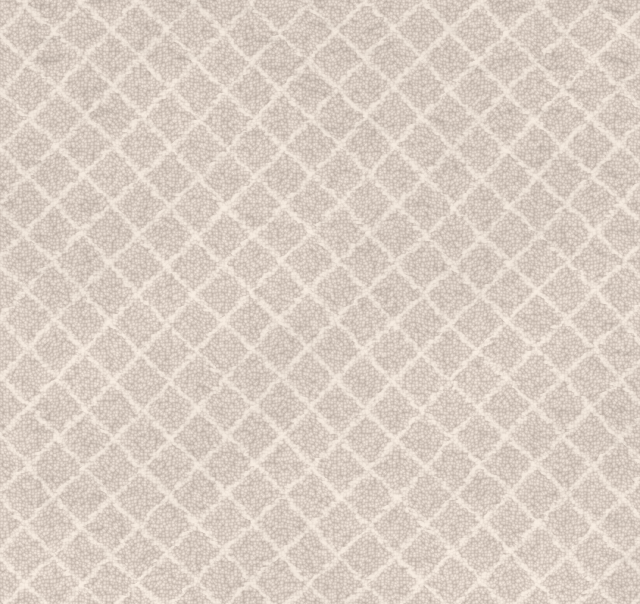
This texture is drawn by a Shadertoy shader. Its source:

```glsl
#define REPEATS vec2(11.3, 10.4)
#define CROSSING vec2(0.485, 0.516)
#define LOOPS vec2(205.0, 190.0)
#define LINE_HALF 0.058
#define LINE_SOFT 0.045
#define FRAY 0.11
#define WARP 0.045
#define CREASE 0.16
#define SHADE vec3(0.752, 0.700, 0.660)
#define GROUND vec3(0.908, 0.860, 0.820)
#define CREAM vec3(0.965, 0.925, 0.882)

vec3 hash3(vec2 cell) {
    vec3 h = fract(cell.xyx * vec3(0.1031, 0.1030, 0.0973));
    h += dot(h, h.yxz + 33.33);
    return fract((h.xxy + h.yzz) * h.zyx);
}

// Smooth cellular noise: x = blended tone, y = nearest distance
vec2 cells(vec2 p) {
    vec2 base = floor(p);
    float tone = 0.0, total = 0.0, nearest = 4.0;
    for (int j = -1; j <= 1; j++)
    for (int i = -1; i <= 1; i++) {
        vec2 cell = base + vec2(i, j);
        vec3 h = hash3(cell);
        vec2 offset = cell + 0.5 + 0.7 * (h.xy - 0.5) - p;
        float d2 = dot(offset, offset);
        float weight = exp(-9.0 * d2);
        tone += weight * h.z;
        total += weight;
        nearest = min(nearest, d2);
    }
    return vec2(tone / total, sqrt(nearest));
}

// Broad uneven shading of the cloth
float mottle(vec2 uv) {
    return sin(uv.x * 9.0 + 2.0 * sin(uv.y * 7.0))
         + 0.7 * sin(uv.y * 17.0 + 1.7 * sin(uv.x * 11.0))
         + 0.5 * sin(uv.x * 31.0 - uv.y * 23.0);
}

// One family of parallel diagonal lines
float stripe(float phase, float fray, float pixel) {
    float d = abs(fract(phase + fray + 0.5) - 0.5);
    float soft = max(LINE_SOFT, pixel);
    return 1.0 - smoothstep(LINE_HALF - soft, LINE_HALF + soft, d);
}

void mainImage(out vec4 fragColor, in vec2 fragCoord) {
    vec2 uv = fragCoord / iResolution.xy;

    // Knitted loops in wavering rows
    vec2 weave = uv * LOOPS;
    weave.y += 0.5 * sin(uv.x * 38.0) + 0.3 * sin(uv.x * 91.0 + uv.y * 20.0);
    vec2 loops = cells(weave);
    vec2 dashes = cells(weave * vec2(0.36, 0.85) + 17.0);
    float relief = 1.06 - 1.2 * loops.y + 0.5 * (loops.x - 0.5);

    // Diamond lattice, slightly warped and frayed sideways
    vec2 p = (uv - CROSSING) * REPEATS;
    p += WARP * vec2(sin(uv.y * 13.0 + uv.x * 4.0), sin(uv.x * 15.0 - uv.y * 5.0));
    float fray = FRAY * (dashes.x - 0.5);
    float rising = stripe(p.x - p.y, fray, fwidth(p.x - p.y));
    float falling = stripe(p.x + p.y, fray, fwidth(p.x + p.y));
    float lattice = 1.0 - (1.0 - 0.85 * rising) * (1.0 - 0.85 * falling);
    lattice *= clamp(0.62 + 0.45 * dashes.x + 0.35 * (relief - 0.5), 0.0, 1.0);

    // Sparse horizontal creases, stronger near the top and the sides
    vec2 crease = cells(vec2(uv.x * 11.0, uv.y * 52.0 + 0.8 * sin(uv.x * 27.0)));
    float wear = 0.3 + 0.5 * smoothstep(0.5, 1.0, uv.y)
               + 0.4 * smoothstep(0.3, 0.5, abs(uv.x - 0.5));
    float fold = smoothstep(0.6, 0.9, crease.x) * smoothstep(0.5, 0.05, crease.y) * wear;

    // Combine cloth, lines and wear
    vec3 color = mix(SHADE, GROUND, clamp(relief - CREASE * fold, -0.1, 1.15));
    color = mix(color, CREAM, lattice);
    color *= 1.0 + 0.006 * mottle(uv) - 0.25 * CREASE * fold;
    color *= 1.008 - 0.016 * uv.y;
    fragColor = vec4(clamp(color, 0.0, 1.0), 1.0);
}
```
